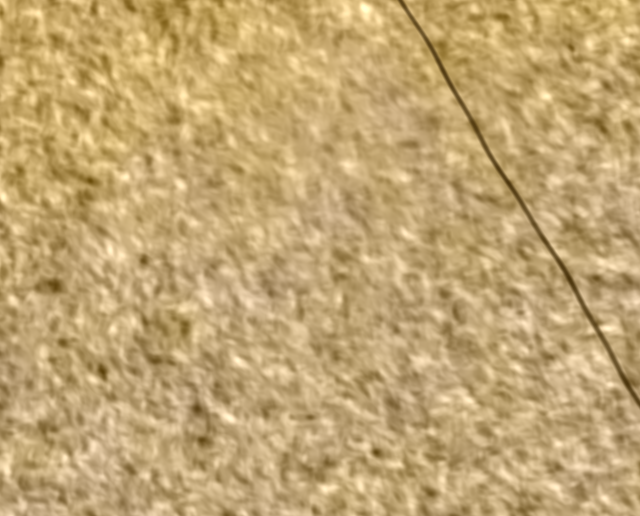
Reproduce this texture procedurally as a Shadertoy shader.

```glsl
vec3 hash3(vec2 cell, float seed) {
    vec3 p = fract(vec3(cell.xyx + seed * 7.31) * vec3(0.1031, 0.1030, 0.0973));
    p += dot(p, p.yxz + 33.33);
    return fract((p.xxy + p.yzz) * p.zyx);
}

vec2 rotate(vec2 p, float angle) {
    float c = cos(angle), s = sin(angle);
    return vec2(c * p.x + s * p.y, c * p.y - s * p.x);
}

// Cellular noise of soft elongated grains, mean 0 and deviation near 1
float grains(vec2 p, float angle, float spread, float thickness, float seed) {
    const int GRAINS_PER_CELL = 2;
    vec2 home = floor(p);
    float sum = 0.0;
    for (int y = -1; y <= 1; y++)
    for (int x = -1; x <= 1; x++)
    for (int i = 0; i < GRAINS_PER_CELL; i++) {
        vec2 cell = home + vec2(x, y);
        float layer = seed + float(i) * 3.7;
        vec3 place = hash3(cell, layer);
        float weight = 2.0 * hash3(cell, layer + 19.0).x - 1.0;
        vec2 d = rotate(p - cell - place.xy, angle + spread * (place.z - 0.5));
        d.y /= thickness;
        float falloff = max(0.0, 1.0 - dot(d, d));
        sum += weight * falloff * falloff;
    }
    return sum / (0.65 * sqrt(thickness));
}

// Slanted crack: x position at a given height
float crackX(float y) {
    return 0.775 + 0.599 * (1.0 - y) + 0.004 * sin(y * 14.0 + 1.2) + 0.0015 * sin(y * 43.0);
}

float crackMask(vec2 p, float halfWidth) {
    float dist = abs(p.x - crackX(p.y)) * 0.858;
    return 1.0 - smoothstep(0.15 * halfWidth, 1.9 * halfWidth, dist);
}

void mainImage(out vec4 fragColor, in vec2 fragCoord) {
    vec2 p = fragCoord / iResolution.y;

    // Grain layers, leaning down to the right
    float lean = mix(-0.95, -0.6, smoothstep(0.1, 1.1, p.x));
    vec2 warped = p + 0.004 * sin(p.yx * 23.0 + vec2(0.0, 1.7));
    float broad = grains(p * 13.0, lean, 2.5, 0.6, 1.0);
    float main1 = grains(warped * 36.0, lean, 1.6, 0.48, 5.0);
    float fine = grains(warped * 62.0, lean, 2.2, 0.5, 11.0);

    // The relief is calmer in the upper middle
    vec2 fromCalm = (p - vec2(0.66, 0.72)) / vec2(0.42, 0.36);
    float contrast = mix(0.68, 1.12, smoothstep(0.0, 1.5, length(fromCalm)));
    float relief = contrast * (0.070 * main1 + 0.034 * fine + 0.026 * broad);

    // Golden at the upper left, greyer below and to the right
    vec3 greySand = vec3(0.753, 0.650, 0.474);
    vec3 goldSand = vec3(0.790, 0.665, 0.405);
    float gold = smoothstep(0.3, 1.15, p.y - 0.25 * p.x + 0.15);
    vec3 color = mix(greySand, goldSand, gold) + relief * vec3(1.0, 1.0, 1.06);
    color.b += 0.012 * grains(p * 9.0, 0.4, 3.0, 0.7, 23.0);

    // Crack, slightly thinner at the top and uneven in depth
    vec3 crackColor = vec3(0.34, 0.25, 0.09);
    float halfWidth = mix(0.0050, 0.0038, p.y);
    float depth = 0.9 + 0.08 * sin(p.y * 31.0);
    color = mix(color, crackColor + 0.3 * relief, depth * crackMask(p, halfWidth));

    fragColor = vec4(clamp(color, 0.0, 1.0), 1.0);
}
```
